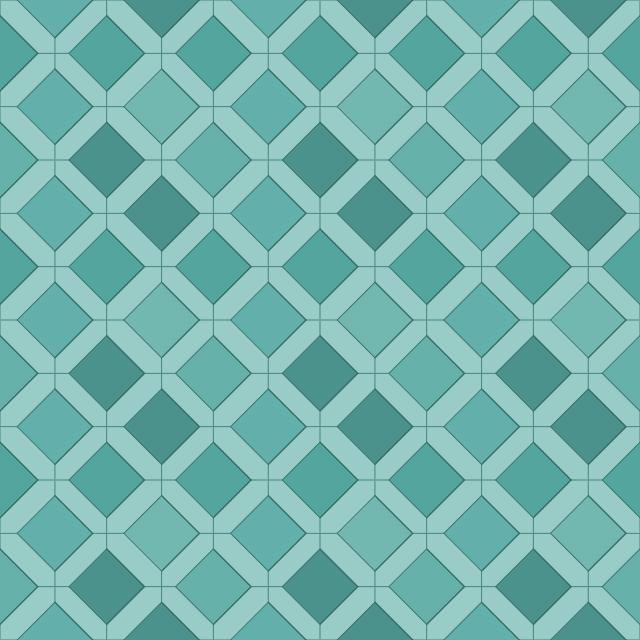
Write a WebGL 2 fragment shader that draws this pattern.

```glsl
#version 300 es
precision highp float;
// Draws a lattice of pale bands around teal diamond tiles with thin dark joints.

uniform vec2 u_resolution;
out vec4 fragColor;

const float UNITS = 12.0;        // half-steps across the canvas; colours repeat every 4
const float HALF_DIAGONAL = 0.708;
const float COLUMN_SHIFT = 0.03; // odd columns sit slightly to the right
const float JOINT_HALF_WIDTH = 0.009;
const vec2 RIM_HALF_WIDTH = vec2(0.008, 0.013); // left and right sides

const vec3 BAND = vec3(0.600, 0.800, 0.780);
const vec3 TEAL = vec3(0.325, 0.647, 0.620);
const vec3 AQUA = vec3(0.390, 0.688, 0.672);
const vec3 SEA = vec3(0.404, 0.694, 0.670);
const vec3 MIST = vec3(0.450, 0.722, 0.692);
const vec3 DEEP = vec3(0.295, 0.570, 0.548);
const vec3 JOINT = vec3(0.250, 0.505, 0.480);
const vec3 RIM = vec3(0.195, 0.425, 0.395);

// Anti-aliased coverage of a signed distance.
float coverage(float dist, float pixel) {
  return clamp(0.5 - dist / pixel, 0.0, 1.0);
}

// Offset from the nearest centre of a lattice with spacing 2.
vec2 latticeOffset(vec2 p, vec2 origin) {
  vec2 q = p - origin;
  return q - 2.0 * floor(q * 0.5 + 0.5);
}

float diamondDistance(vec2 q, float halfDiagonal) {
  return (abs(q.x) + abs(q.y) - halfDiagonal) * 0.70711;
}

float crossDistance(vec2 q) {
  return min(abs(q.x), abs(q.y));
}

// Tile colour from its column and row within the 4 by 4 repeat.
vec3 tileColor(vec2 centre) {
  vec2 cell = mod(floor(centre + 0.5), 4.0);
  if (mod(cell.x, 2.0) < 0.5) {
    if (cell.y > 2.0) return TEAL;
    return cell.x > 1.0 ? DEEP : SEA;
  }
  if (cell.x < 2.0) return AQUA;
  return cell.y > 1.0 ? MIST : DEEP;
}

// Paints one lattice of diamonds with their rims over the base colour.
vec3 paintDiamonds(vec3 base, vec2 p, vec2 q, float pixel) {
  float dist = diamondDistance(q, HALF_DIAGONAL);
  vec3 color = mix(base, tileColor(p - q), coverage(dist, pixel));
  float rightSide = smoothstep(-pixel, pixel, q.x);
  float rim = mix(RIM_HALF_WIDTH.x, RIM_HALF_WIDTH.y, rightSide);
  return mix(color, RIM, coverage(abs(dist) - rim, pixel));
}

void main() {
  vec2 p = gl_FragCoord.xy / u_resolution * UNITS;
  float pixel = UNITS / min(u_resolution.x, u_resolution.y);

  // Two interleaved lattices: even columns and odd columns.
  vec2 evenOffset = latticeOffset(p, vec2(0.0, 1.0));
  vec2 oddOffset = latticeOffset(p, vec2(1.0 + COLUMN_SHIFT, 0.0));

  // Bands with straight joints through their crossings.
  float joint = min(crossDistance(evenOffset), crossDistance(oddOffset));
  vec3 color = mix(BAND, JOINT, coverage(joint - JOINT_HALF_WIDTH, pixel));

  // Diamonds cover the joints.
  color = paintDiamonds(color, p, evenOffset, pixel);
  color = paintDiamonds(color, p, oddOffset, pixel);
  fragColor = vec4(color, 1.0);
}
```
